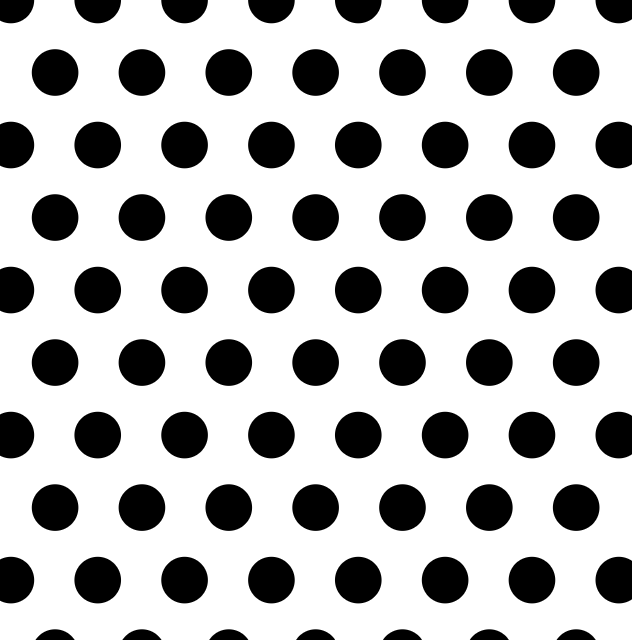
Write a Shadertoy shader that draws this pattern.

```glsl
// Signed distance to the nearest dot of a staggered lattice
float staggeredDots(vec2 p, vec2 spacing, float radius) {
    float row = round(p.y / spacing.y);
    float shift = 0.509 * spacing.x * mod(row, 2.0);
    float x = p.x - shift;
    vec2 offset = vec2(x - spacing.x * round(x / spacing.x),
                       p.y - spacing.y * row);
    return length(offset) - radius;
}

void mainImage(out vec4 fragColor, in vec2 fragCoord) {
    // Height is one unit; rows are counted down from the top edge
    float pixel = 1.0 / iResolution.y;
    vec2 p = vec2(fragCoord.x * pixel - 0.017, 1.0 - fragCoord.y * pixel);

    float dist = staggeredDots(p, vec2(0.1357, 0.1133), 0.0364);

    // Black dots on white, with an edge about one pixel wide
    float paper = clamp(0.5 + dist / pixel, 0.0, 1.0);
    fragColor = vec4(vec3(paper), 1.0);
}
```
